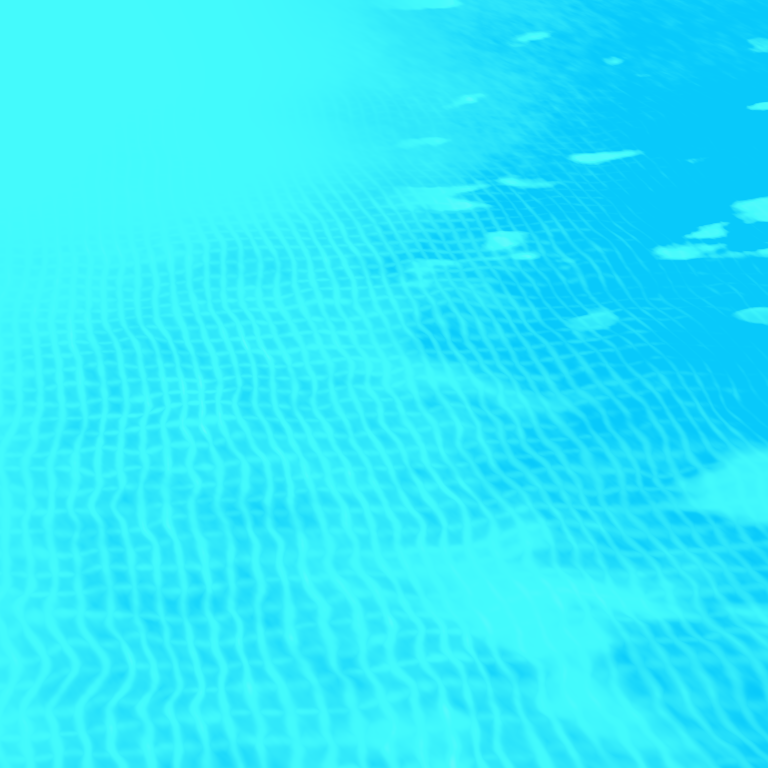
This texture is drawn by a Shadertoy shader. Its source:

```glsl
// Sunlit pool water: a tiled floor in perspective, bent by surface ripples,
// fading to smooth cyan far left and deep blue far right, with pale glints.
// One tone value collects all layers and is then mapped to a colour ramp.

float hash(vec2 p) {
    vec3 q = fract(p.xyx * 0.1031);
    q += dot(q, q.yzx + 33.33);
    return fract((q.x + q.y) * q.z);
}

float noise(vec2 p) {
    vec2 i = floor(p), f = fract(p);
    f = f * f * (3.0 - 2.0 * f);
    return mix(mix(hash(i), hash(i + vec2(1, 0)), f.x),
               mix(hash(i + vec2(0, 1)), hash(i + vec2(1, 1)), f.x), f.y);
}

float fbm(vec2 p) {
    float sum = 0.0, amp = 0.53;
    for (int i = 0; i < 4; i++) {
        sum += amp * noise(p);
        p = mat2(1.6, 0.5, -0.5, 1.6) * p + 17.3;
        amp *= 0.5;
    }
    return sum;
}

// Soft bright joint at every whole number
float joint(float x, float sharpness) {
    return pow(0.5 + 0.5 * cos(6.28318 * x), sharpness);
}

void mainImage(out vec4 fragColor, in vec2 fragCoord) {
    vec2 uv = fragCoord / iResolution.xy;

    // Ripples bend the view of the floor; they shrink with distance
    float nearness = 1.0 - 0.65 * uv.y;
    vec2 wave = vec2(noise(uv * vec2(6, 15) + 3.0), noise(uv * vec2(7, 13) + 41.0)) - 0.5;
    vec2 chop = vec2(noise(uv * vec2(20, 38) + 9.0), noise(uv * vec2(22, 34) + 77.0)) - 0.5;
    vec2 p = uv + nearness * (wave * vec2(0.040, 0.030) + chop * vec2(0.016, 0.018));

    // Tile joints, converging toward the far left
    float depth = 1.0 - 0.65 * p.y;
    float across = joint((p.x - 0.08 + 0.1 * p.x * p.y) / (0.040 * depth), 2.2);
    float row = p.y - 0.10 * p.x * depth;
    float along = joint(row / (0.042 * (1.0 - 0.65 * row)), 2.5);
    along *= mix(0.35, 0.8, noise(uv * vec2(5, 9) + 60.0));
    float grid = max(across * mix(0.75, 1.0, noise(uv * 14.0)), along);

    // Where the floor shows and where the water is deep
    float floorShows = 1.0 - smoothstep(0.58, 0.90, uv.y + 0.22 * (0.5 - uv.x) + 0.12 * wave.x);
    floorShows *= smoothstep(-0.15, 0.16, uv.x);
    float deep = smoothstep(0.33, 1.12, uv.x + 0.35 * (uv.y - 0.5) + 0.06 * wave.y);
    float contrast = floorShows * mix(1.0, 0.65, deep);

    float tone = mix(0.96, 0.40, floorShows) + 0.52 * grid * contrast;
    tone -= deep * mix(0.22, 0.90, smoothstep(0.0, 0.85, uv.y));

    // Fine slanted chop and broader mottling
    float fine = fbm(vec2(uv.x + 0.5 * uv.y, uv.y) * vec2(75, 58) / (0.5 + nearness)) - 0.5;
    float rough = max(floorShows, smoothstep(0.35, 0.7, uv.x));
    tone += fine * 0.40 * rough;
    tone += (fbm(uv * vec2(9, 18) + 25.0) - 0.5) * 0.45 * rough;

    // Broad pale sheets of reflected sky, near and to the right
    vec2 sheetPos = vec2(uv.x * 5.0, (uv.y + 0.08 * uv.x) * 15.0) + wave * 0.8;
    float sheet = smoothstep(0.48, 0.70, fbm(sheetPos + 8.0));
    sheet *= smoothstep(0.25, 0.70, uv.x) * (1.0 - smoothstep(0.50, 0.72, uv.y));
    tone = mix(tone, 1.12, 0.70 * sheet);

    // Thin flat glints, far and to the right
    vec2 glintPos = vec2(uv.x * 9.0, (uv.y - 0.04 * uv.x) * 38.0);
    float glint = smoothstep(0.63, 0.76, fbm(glintPos + 130.0) + 0.06 * fine);
    glint *= smoothstep(0.45, 0.62, uv.x) * smoothstep(0.50, 0.65, uv.y);
    tone = mix(tone, 1.22, 0.85 * glint);

    // Blue to cyan to pale
    vec3 color = mix(vec3(0.03, 0.79, 0.98), vec3(0.18, 0.90, 0.98), smoothstep(-0.05, 0.50, tone));
    color = mix(color, vec3(0.26, 0.98, 0.99), smoothstep(0.40, 0.92, tone));
    color = mix(color, vec3(0.42, 0.98, 0.99), smoothstep(0.92, 1.22, tone));
    fragColor = vec4(color, 1.0);
}
```
